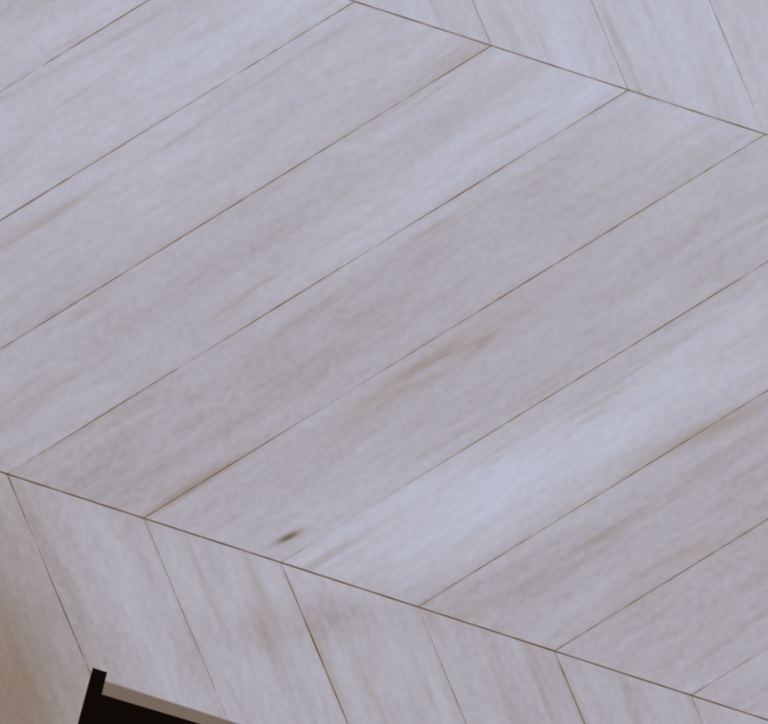
This texture is drawn by a Shadertoy shader. Its source:

```glsl
// Pale chevron wood floor: three slanted strips of planks meeting at two seams.
// A zigzag shear turns each plank into one cell of a regular row; stretched
// gradient noise gives the grain, and soft spots give the uneven daylight.

const float SEAM_SLOPE = 0.3235;    // fall of the seams per unit of x
const float SEAM_BASE = 0.3485;     // height of the lower seam at x = 0
const float STRIP = 0.808;          // vertical spacing of the seams
const float PLANK = 0.189;          // plank pitch in x along a seam
const float PLANK_START = 0.0097;   // x of the first joint on the lower seam
const float RISE = 0.618;           // plank slope in the middle strip
const float DROP = -2.4;            // plank slope in the outer strips
const float SHEAR_SCALE = 1.25;     // sheared x to perpendicular distance
const float SEAM_HALF = 0.0013;
const float JOINT_HALF = 0.0010;
const vec3 PALE = vec3(0.728, 0.735, 0.80);
const vec3 MIDDLE = vec3(0.668, 0.65, 0.682);
const vec3 SHADE = vec3(0.56, 0.53, 0.53);
const vec3 TAN = vec3(0.53, 0.445, 0.37);
const vec3 GROOVE = vec3(0.41, 0.33, 0.26);
const vec3 LEDGE = vec3(0.43, 0.365, 0.31);
const vec3 DARK = vec3(0.06, 0.04, 0.02);

float hash(vec2 p) {
    vec3 q = fract(p.xyx * vec3(0.1031, 0.1030, 0.0973));
    q += dot(q, q.yzx + 33.33);
    return fract((q.x + q.y) * q.z);
}

vec2 gradient(vec2 cell) {
    float angle = 6.2832 * hash(cell);
    return vec2(cos(angle), sin(angle));
}

// Gradient noise, about -0.7 to 0.7
float noise(vec2 p) {
    vec2 i = floor(p), f = p - i;
    vec2 u = f * f * f * (f * (f * 6.0 - 15.0) + 10.0);
    vec2 e = vec2(0.0, 1.0);
    float low = mix(dot(gradient(i), f), dot(gradient(i + e.yx), f - e.yx), u.x);
    float high = mix(dot(gradient(i + e), f - e), dot(gradient(i + 1.0), f - 1.0), u.x);
    return mix(low, high, u.y);
}

float fbm(vec2 p) {
    float sum = 0.0, gain = 1.0;
    for (int i = 0; i < 4; i++) {
        sum += gain * noise(p);
        p = p * 2.03 + 17.3;
        gain *= 0.5;
    }
    return sum;
}

// Soft ellipse with its long axis on the given slope
float spot(vec2 p, vec2 center, float slope, vec2 radius) {
    vec2 axis = normalize(vec2(1.0, slope)), q = p - center;
    q = vec2(dot(q, axis), dot(q, vec2(-axis.y, axis.x))) / radius;
    return exp(-dot(q, q));
}

float cover(float dist, float pixel) {
    return clamp(0.5 - dist / pixel, 0.0, 1.0);
}

void mainImage(out vec4 fragColor, in vec2 fragCoord) {
    vec2 p = fragCoord / iResolution.y;
    float pixel = 1.4 / iResolution.y;

    // Chevron layout
    float d = p.y + SEAM_SLOPE * p.x - SEAM_BASE;
    float inner = clamp(d, 0.0, STRIP);
    float strip = floor(d / STRIP);
    float slope = strip == 0.0 ? RISE : DROP;
    float a = p.x - PLANK_START - inner / (RISE + SEAM_SLOPE) - (d - inner) / (DROP + SEAM_SLOPE);
    float id = floor(a / PLANK), joint = round(a / PLANK);
    float seed = hash(vec2(id + 40.0, strip + 9.0));
    float seamDist = min(abs(d), abs(d - STRIP)) / length(vec2(1.0, SEAM_SLOPE));
    float jointDist = abs(a - PLANK * joint) / SHEAR_SCALE;

    // Grain, stretched along each plank, with isotropic mottling
    vec2 g = vec2(dot(p, normalize(vec2(1.0, slope))), a / SHEAR_SCALE);
    g.y += 0.012 * noise(g * vec2(4.0, 9.0) + seed * 50.0);
    vec2 shift = vec2(seed * 91.0, seed * 37.0);
    float broad = fbm(g * vec2(2.2, 14.0) + shift);
    float fine = fbm(g * vec2(11.0, 65.0) + shift);
    float fleck = noise(g * vec2(60.0, 120.0)) + 0.8 * noise(p * 110.0);
    float vein = smoothstep(0.15, 0.85, fbm(g * vec2(2.6, 32.0) + shift + 8.0) + 0.3 * fine);

    // Daylight and dim patches
    float light = 0.55 + 0.05 * (seed - 0.5);
    light += 0.40 * spot(p, vec2(0.82, 0.41), RISE, vec2(0.34, 0.065));
    light += 0.32 * spot(p, vec2(0.97, 0.95), -SEAM_SLOPE, vec2(0.45, 0.2));
    light += 0.30 * spot(p, vec2(0.25, 0.92), RISE, vec2(0.5, 0.2));
    light += 0.22 * spot(p, vec2(0.60, 0.76), RISE, vec2(0.25, 0.07));
    light += 0.16 * spot(p, vec2(0.54, 0.28), RISE, vec2(0.2, 0.08));
    light -= 0.30 * spot(p, vec2(0.44, 0.145), 0.2, vec2(0.16, 0.035));
    light -= 0.10 * spot(p, vec2(0.98, 0.22), RISE, vec2(0.3, 0.1));
    light -= 0.12 * spot(p, vec2(0.25, 0.42), RISE, vec2(0.25, 0.08));
    light -= 0.40 * spot(p, vec2(0.0, 0.05), DROP, vec2(0.3, 0.12));
    light += 0.20 * broad + 0.14 * fine + 0.11 * fleck;
    vec3 color = light < 0.5 ? mix(SHADE, MIDDLE, max(2.0 * light, -0.3))
                             : mix(MIDDLE, PALE, min(2.0 * light - 1.0, 1.1));

    // Tan veins and one dark knot
    float warm = 0.26 * vein;
    warm += spot(p, vec2(0.59, 0.49), 0.65, vec2(0.17, 0.02)) * (0.25 + 0.5 * fine);
    warm += spot(p, vec2(0.27, 0.33), RISE, vec2(0.08, 0.007)) * 0.4;
    warm += spot(p, vec2(0.99, 0.41), 0.45, vec2(0.10, 0.012)) * 0.35;
    warm += spot(p, vec2(0.0, 0.06), DROP, vec2(0.25, 0.08)) * 0.6;
    color = mix(color, TAN, clamp(warm, 0.0, 0.8));
    color = mix(color, GROOVE, 0.85 * spot(p, vec2(0.398, 0.258), 0.5, vec2(0.017, 0.004)));

    // Joints worn away in places; the outer strips alternate in strength
    float worn = noise(vec2(g.x * 7.0, joint * 7.3)) + 0.7 * noise(vec2(g.x * 45.0, joint * 3.7));
    float wear = clamp(0.40 + 0.55 * worn, 0.06, 0.75);
    wear *= 1.0 - 0.85 * spot(p, vec2(0.5, 0.31), RISE, vec2(0.17, 0.09));
    if (strip != 0.0) wear *= strip > 0.0 ? 0.5 : (mod(joint, 2.0) < 0.5 ? 1.5 : 0.7);
    color = mix(color, GROOVE, wear * cover(jointDist - JOINT_HALF, pixel));
    color = mix(color, TAN, 0.25 * wear * exp(-jointDist / 0.004));
    float seam = (d > 0.5 * STRIP ? 0.5 : 0.72) + 0.35 * noise(p * 31.0);
    color = mix(color, GROOVE, seam * cover(seamDist - SEAM_HALF, pixel));

    // Dark upright and foot with a tan ledge at the lower left
    vec2 q = p - vec2(0.1285, 0.0773);
    float left = 0.268 * q.y - q.x;
    float top = q.y + 0.32 * q.x;
    float foot = q.y + 0.3 * q.x + 0.033;
    float upright = max(top, q.x - 0.24 * q.y - 0.0205);
    color = mix(color, LEDGE, 0.85 * cover(max(left, top + 0.0127), 2.0 * pixel));
    color = mix(color, DARK, cover(max(left, min(upright, foot)), 1.5 * pixel));

    fragColor = vec4(color, 1.0);
}
```
